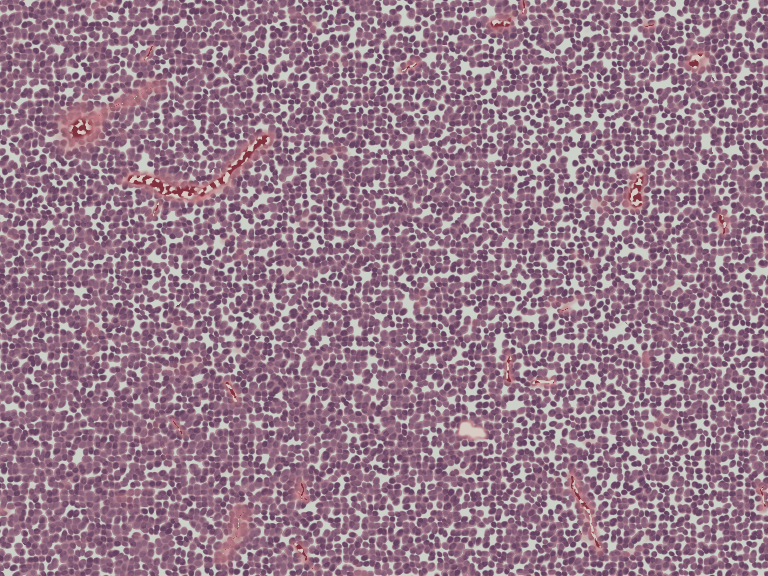
Reproduce this texture procedurally as a Shadertoy shader.

```glsl
// Stained lymphoid tissue: packed violet nuclei, pale clefts, pink stroma and small blood vessels.

const float CELLS = 86.0;                       // cells per canvas height
const vec3 NUCLEUS_DARK  = vec3(0.39, 0.25, 0.38);
const vec3 NUCLEUS_LIGHT = vec3(0.55, 0.39, 0.49);
const vec3 CYTOPLASM     = vec3(0.655, 0.49, 0.555);
const vec3 CLEFT         = vec3(0.80, 0.82, 0.79);
const vec3 STROMA        = vec3(0.73, 0.47, 0.51);
const vec3 BLOOD         = vec3(0.50, 0.19, 0.25);
const vec3 PLASMA        = vec3(0.85, 0.80, 0.77);

vec2 hash2(vec2 p) {
    vec3 q = fract(p.xyx * vec3(0.1031, 0.1030, 0.0973));
    q += dot(q, q.yzx + 33.33);
    return fract((q.xx + q.yz) * q.zy);
}

vec2 direction(float turn) {
    return vec2(cos(6.2832 * turn), sin(6.2832 * turn));
}

float corner(vec2 cell, vec2 offset) {
    return dot(direction(hash2(cell).x), offset);
}

float gradientNoise(vec2 p) {
    vec2 i = floor(p), f = fract(p);
    vec2 u = f * f * f * (f * (f * 6.0 - 15.0) + 10.0);
    vec2 e = vec2(1.0, 0.0);
    return mix(mix(corner(i, f), corner(i + e, f - e), u.x),
               mix(corner(i + e.yx, f - e.yx), corner(i + 1.0, f - 1.0), u.x), u.y);
}

float fbm(vec2 p) {
    return gradientNoise(p) + 0.5 * gradientNoise(p * 2.03 + 17.0)
         + 0.25 * gradientNoise(p * 4.1 + 41.0);
}

// Distance to the nearest oval nucleus (x) and its random shade (y).
vec2 nearestNucleus(vec2 q, float dropout) {
    vec2 home = floor(q), best = vec2(9.0, 0.0);
    for (int y = -1; y <= 1; y++)
    for (int x = -1; x <= 1; x++) {
        vec2 cell = home + vec2(x, y);
        vec2 kind = hash2(cell + 91.0);
        if (kind.x < dropout) continue;
        vec2 toCell = q - cell - 0.5 - 0.66 * (hash2(cell + 7.0) - 0.5);
        vec2 axis = direction(kind.y);
        vec2 oval = vec2(dot(toCell, axis) * 0.93, dot(toCell, vec2(-axis.y, axis.x)) * 1.07);
        float d = length(oval);
        if (d < best.x) best = vec2(d, hash2(cell + 53.0).x);
    }
    return best;
}

float segment(vec2 p, vec2 a, vec2 b) {
    vec2 ab = b - a;
    return length(p - a - ab * clamp(dot(p - a, ab) / dot(ab, ab), 0.0, 1.0));
}

// Pink wall around a lumen holding blood cells and clear plasma.
vec3 vessel(vec3 col, vec2 p, vec2 a, vec2 b, float lumen, float wall, float grain, float blood) {
    float d = segment(p, a, b);
    float wallMask = 1.0 - smoothstep(lumen, lumen + wall, d);
    float lumenMask = 1.0 - smoothstep(lumen * 0.6, lumen * 1.15 + 0.0005, d);
    vec3 content = mix(PLASMA, BLOOD, smoothstep(-0.1, 0.15, grain + blood));
    col = mix(col, STROMA * (1.0 + 0.3 * grain), 0.75 * wallMask);
    return mix(col, content, lumenMask);
}

vec3 packedCells(vec2 p, float pixel) {
    // Clefts run mostly sideways and open up slightly toward the upper right.
    vec2 slanted = mat2(0.97, -0.24, 0.24, 0.97) * p;
    float broad = 0.6 * fbm(p * 2.6 + 5.0) + 0.3 * (p.x - 0.65) + 0.2 * (p.y - 0.5);
    float open = gradientNoise(slanted * vec2(30.0, 56.0))
               + 0.5 * gradientNoise(slanted * vec2(64.0, 96.0) + 31.0);

    vec2 q = p * CELLS + 0.5 * gradientNoise(p * 30.0);
    vec2 nucleus = nearestNucleus(q, 0.06 + 0.06 * broad);
    float soft = max(0.15, 0.6 * pixel * CELLS);
    float rim = nucleus.x - 0.44 + 0.02 * broad;
    float cleft = smoothstep(-0.04, 0.2, rim + 0.4 * open + 0.14 * broad - 0.05);

    float chromatin = gradientNoise(q * 2.3);
    float shade = clamp(nucleus.y + 0.6 * chromatin - 0.6 * open - 0.25 * broad, 0.0, 1.0);
    vec3 body = mix(NUCLEUS_DARK, NUCLEUS_LIGHT, shade);
    vec3 between = mix(CYTOPLASM * (1.0 + 0.15 * chromatin), CLEFT, cleft);
    vec3 col = mix(body, between, smoothstep(-soft, soft, rim));

    float fibre = smoothstep(0.33, 0.7, fbm(slanted * vec2(14.0, 20.0) + 70.0));
    return mix(col, STROMA, 0.4 * fibre);
}

void mainImage(out vec4 fragColor, in vec2 fragCoord) {
    vec2 p = fragCoord / iResolution.y;
    vec3 col = packedCells(p, 1.0 / iResolution.y);

    // Ragged outlines and grain shared by all vessels
    vec2 w = p + 0.014 * vec2(gradientNoise(p * 22.0), gradientNoise(p * 22.0 + 9.0))
               + 0.006 * vec2(gradientNoise(p * 70.0), gradientNoise(p * 70.0 + 9.0));
    float grain = gradientNoise(p * 95.0) + 0.4 * gradientNoise(p * 180.0);

    // Scattered capillaries
    for (int i = 0; i < 18; i++) {
        vec2 seed = vec2(float(i) * 3.7 + 1.0, 12.0);
        vec2 a = hash2(seed) * vec2(iResolution.x / iResolution.y, 1.0);
        vec2 kind = hash2(seed + 60.0);
        vec2 b = a + direction(kind.x) * mix(0.008, 0.04, kind.y);
        col = vessel(col, w, a, b, 0.003 * kind.y, 0.012, grain, 0.3 - 0.5 * kind.x);
    }

    // Large bent vessel and the round one with its stromal tail
    vec2 bend = vec2(0.355, 0.662), ring = vec2(0.135, 0.774);
    col = vessel(col, w, ring, vec2(0.27, 0.85), 0.0, 0.026, grain, 0.0);
    col = vessel(col, w, ring, ring + 0.008, 0.021, 0.032, grain, 0.08);
    col = vessel(col, w, vec2(0.225, 0.69), bend, 0.008, 0.015, grain, 0.05);
    col = vessel(col, w, bend, vec2(0.46, 0.757), 0.008, 0.015, grain, 0.05);

    // Smaller vessels, a stromal strand and a clear vacuole
    col = vessel(col, w, vec2(1.10, 0.65), vec2(1.11, 0.69), 0.008, 0.015, grain, 0.08);
    col = vessel(col, w, vec2(1.21, 0.885), vec2(1.215, 0.90), 0.008, 0.017, grain, -0.05);
    col = vessel(col, w, vec2(0.86, 0.958), vec2(0.875, 0.965), 0.008, 0.013, grain, 0.1);
    col = vessel(col, w, vec2(0.39, 0.03), vec2(0.42, 0.11), 0.0, 0.026, grain, 0.0);
    col = vessel(col, w, vec2(0.99, 0.175), vec2(1.04, 0.05), 0.003, 0.015, grain, 0.0);
    col = vessel(col, w, vec2(0.81, 0.255), vec2(0.83, 0.25), 0.012, 0.007, grain, -0.8);

    fragColor = vec4(col, 1.0);
}
```
